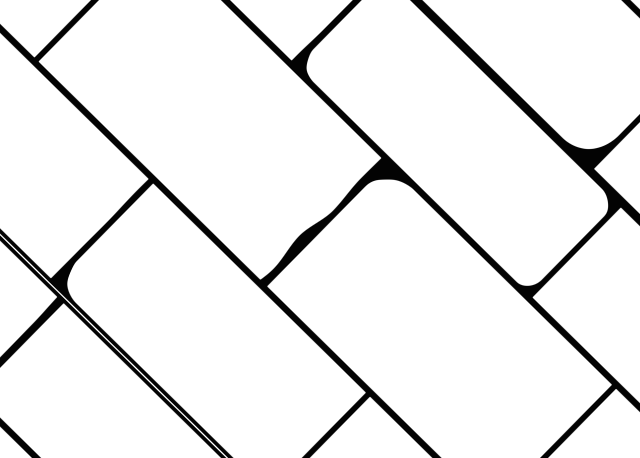
Write a WebGL 2 fragment shader that draws this pattern.

```glsl
#version 300 es
precision highp float;

uniform vec2 u_resolution;
out vec4 fragColor;

// Lengths are fractions of the canvas height
const vec3 PAPER = vec3(1.0);
const vec3 INK = vec3(0.01);
const float TILT = 0.777;            // slope of the courses, radians
const float FIRST_COURSE = -0.345;   // edge of the first course
const float THIN_LINE = 0.0070;      // half widths
const float THICK_LINE = 0.0095;
const float JOINT = 0.0062;
const float SPLIT_LINE = 0.0014;     // pale line inside every second thick one
const float SHARP = 0.002;           // radius of unworn corners
const float ROUGHNESS = 0.35;        // unevenness of worn corners
const float GRAIN = 22.0;            // frequency of the unevenness
const float SWELL_RATE = 11.0;       // frequency of the joint swelling

// Three courses make one repeat
const vec3 HEIGHT = vec3(0.389, 0.321, 0.292);
const vec3 PITCH = vec3(0.700, 0.664, 0.721);
const vec3 OFFSET = vec3(0.848, 0.513, 0.557);
const vec3 SWELL = vec3(0.016, 0.002, 0.011);

// Worn corner radii: near start, near end, far start, far end
const vec4 WEAR[3] = vec4[3](
    vec4(0.080, 0.0, 0.0, 0.0),
    vec4(0.0, 0.0, 0.073, 0.084),
    vec4(0.0, 0.049, 0.058, 0.040));

float hash(vec2 p) {
    vec3 q = fract(p.xyx * vec3(0.1031, 0.1030, 0.0973));
    q += dot(q, q.yzx + 33.33);
    return fract((q.x + q.y) * q.z);
}

float noise(vec2 p) {
    vec2 i = floor(p);
    vec2 f = fract(p);
    f = f * f * (3.0 - 2.0 * f);
    float a = mix(hash(i), hash(i + vec2(1.0, 0.0)), f.x);
    float b = mix(hash(i + vec2(0.0, 1.0)), hash(i + vec2(1.0)), f.x);
    return mix(a, b, f.y);
}

float roundedBox(vec2 p, vec2 halfSize, float radius) {
    vec2 q = abs(p) - halfSize + radius;
    return min(max(q.x, q.y), 0.0) + length(max(q, 0.0)) - radius;
}

void main() {
    float px = 1.0 / u_resolution.y;
    vec2 p = vec2(gl_FragCoord.x, u_resolution.y - gl_FragCoord.y) * px;

    // x runs along the courses, y across them
    float c = cos(TILT);
    float s = sin(TILT);
    p = vec2(c * p.x + s * p.y, c * p.y - s * p.x);

    // Find the course
    float period = HEIGHT.x + HEIGHT.y + HEIGHT.z;
    float repeatId = floor((p.y - FIRST_COURSE) / period);
    float y = p.y - FIRST_COURSE - repeatId * period;
    float thickEdge = HEIGHT.x + HEIGHT.y;
    int course = y < HEIGHT.x ? 0 : (y < thickEdge ? 1 : 2);
    float base = course == 0 ? 0.0 : (course == 1 ? HEIGHT.x : thickEdge);

    // Find the brick; every second one is worn
    float along = p.x - OFFSET[course];
    float brickId = floor(along / PITCH[course]);
    vec2 local = vec2(along - brickId * PITCH[course], y - base);
    bool worn = mod(brickId, 2.0) < 0.5;

    // Inset the brick by its lines, with a swollen joint before worn bricks
    float swell = worn ? 0.0 : SWELL[course] * noise(vec2(p.y * SWELL_RATE, brickId + 7.0));
    vec2 low = vec2(JOINT, course == 2 ? THICK_LINE : THIN_LINE);
    vec2 high = vec2(PITCH[course] - JOINT - swell,
                     HEIGHT[course] - (course == 1 ? THICK_LINE : THIN_LINE));
    vec2 center = 0.5 * (low + high);
    vec2 q = local - center;

    // Pick the radius of the nearest corner
    int corner = (q.x > 0.0 ? 1 : 0) + (q.y > 0.0 ? 2 : 0);
    float radius = worn ? WEAR[course][corner] : 0.0;
    radius *= 1.0 + ROUGHNESS * (noise(p * GRAIN) - 0.5);
    float d = roundedBox(q, 0.5 * (high - low), max(radius, SHARP));
    float ink = smoothstep(-0.75 * px, 0.75 * px, d);

    // Pale line along alternate thick lines
    float split = clamp((SPLIT_LINE - abs(y - thickEdge)) / px + 0.5, 0.0, 1.0);
    if (mod(repeatId, 2.0) < 0.5) ink *= 1.0 - split;

    fragColor = vec4(mix(PAPER, INK, ink), 1.0);
}
```
